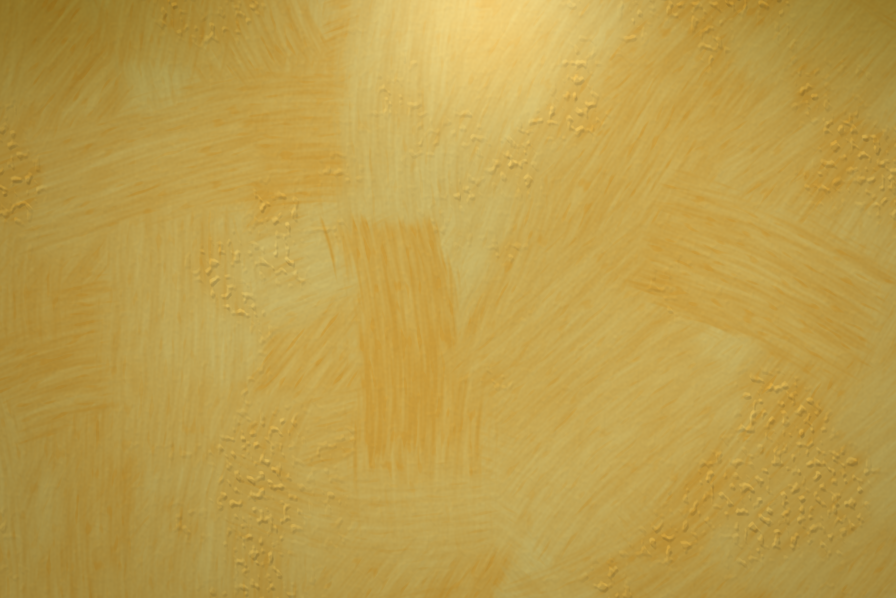
Write a WebGL 2 fragment shader that draws this texture.

```glsl
#version 300 es
precision highp float;
// Ochre wall glaze: overlapping dry brush strokes, gritty lumps and a lamp glow from above.

uniform vec2 u_resolution;
out vec4 fragColor;

vec3 hash3(vec2 p) {
    vec3 q = fract(p.xyx * vec3(0.1031, 0.1030, 0.0973));
    q += dot(q, q.yxz + 33.33);
    return fract((q.xxy + q.yzz) * q.zyx);
}

vec2 gradient(vec2 cell) {
    float a = 6.2832 * hash3(cell).x;
    return vec2(cos(a), sin(a));
}

float gradientNoise(vec2 p) {
    vec2 i = floor(p), f = p - i;
    vec2 w = f * f * f * (f * (f * 6.0 - 15.0) + 10.0);
    vec2 e = vec2(0.0, 1.0);
    float low = mix(dot(gradient(i), f), dot(gradient(i + e.yx), f - e.yx), w.x);
    float high = mix(dot(gradient(i + e.xy), f - e.xy), dot(gradient(i + e.yy), f - e.yy), w.x);
    return mix(low, high, w.y);
}

// Fine hair marks running along x, from wide bands to short scratches.
float bristles(vec2 q) {
    return 0.5 * gradientNoise(q * vec2(3.0, 38.0))
         + 0.6 * gradientNoise(q * vec2(6.0, 95.0))
         + 0.6 * gradientNoise(q * vec2(18.0, 150.0));
}

// Short flecks of undercoat left bare between the hairs.
float flecks(vec2 q) {
    return smoothstep(0.18, 0.5, gradientNoise(q * vec2(32.0, 105.0) + 5.0));
}

float roundedBox(vec2 q, vec2 halfSize, float radius) {
    vec2 d = abs(q) - halfSize + radius;
    return length(max(d, 0.0)) + min(max(d.x, d.y), 0.0) - radius;
}

vec2 rotate(vec2 p, float a) {
    float c = cos(a), s = sin(a);
    return vec2(c * p.x + s * p.y, c * p.y - s * p.x);
}

// x: amount of pale glaze over the ochre, y: hair relief.
vec2 paintStrokes(vec2 p) {
    vec2 q = rotate(p, 0.9);
    float hairs = bristles(q);
    vec2 paint = vec2(0.5 + 0.5 * hairs - 0.4 * flecks(q), hairs);
    const float cellSize = 0.36;
    for (int layer = 0; layer < 3; layer++) {
        vec2 shift = vec2(0.37, 0.61) * float(layer);
        vec2 home = floor(p / cellSize + shift);
        for (int n = 0; n < 9; n++) {
            vec2 cell = home + vec2(n % 3, n / 3) - 1.0;
            vec3 place = hash3(cell + 17.0 * float(layer) + 40.0);
            vec3 style = hash3(cell + 29.0 * float(layer) + 90.0);
            vec2 centre = (cell + 0.5 - shift + 0.6 * (place.xy - 0.5)) * cellSize;

            // Upright on the left, leaning on the right, now and then crosswise.
            float angle = mix(1.6, 0.8, smoothstep(0.5, 1.1, centre.x)) + 0.5 * (place.z - 0.5);
            angle -= 1.4 * step(0.74, style.x);
            q = rotate(p - centre, angle);
            q.y += (style.y - 0.5) * 1.6 * q.x * q.x;

            float d = roundedBox(q, vec2(0.19 + 0.06 * style.z, 0.075 + 0.05 * style.y), 0.025);
            if (d > 0.06) continue;
            q += centre * 7.0;
            q.y += 0.006 * gradientNoise(q * 6.0);
            hairs = bristles(q);
            d += 0.035 * gradientNoise(p * 9.0) + 0.03 * hairs;
            float cover = smoothstep(0.016, -0.022, d) * (0.65 + 0.3 * place.z);

            float load = mix(0.22, 0.95, style.z);
            float dryness = mix(0.65, 0.3, load);
            float glaze = load + dryness * (hairs - 0.7 * flecks(q));
            paint = mix(paint, vec2(glaze, hairs), cover);
        }
    }
    return paint;
}

float lumps(vec2 p) {
    return smoothstep(0.08, 0.5, gradientNoise(p * 72.0) + 0.35 * gradientNoise(p * 140.0));
}

void main() {
    vec2 uv = gl_FragCoord.xy / u_resolution;
    vec2 p = gl_FragCoord.xy / u_resolution.y;

    vec2 paint = paintStrokes(p);
    float cloud = gradientNoise(p * 2.6 + 3.0) + 0.5 * gradientNoise(p * 6.0);
    float grit = smoothstep(0.1, 0.42, gradientNoise(p * 3.4 + 11.0) + 0.4 * gradientNoise(p * 13.0));
    float glaze = clamp(paint.x + 0.3 * cloud - 0.3 * grit, 0.0, 1.0);
    vec3 color = mix(vec3(0.775, 0.600, 0.235), vec3(0.770, 0.690, 0.400), glaze);

    // Relief of hairs, lumps and plaster grain, lit from above.
    float relief = 0.035 * paint.y + 0.02 * gradientNoise(p * 160.0);
    relief += 0.13 * (0.12 + grit) * (lumps(p) - lumps(p + vec2(-0.002, 0.005)));
    color *= 1.0 + relief;

    // Lamp glow at the top, falling off to deeper, warmer borders.
    vec2 fromLamp = (uv - vec2(0.54, 1.03)) * vec2(1.5, 1.0);
    float glow = exp(-dot(fromLamp, fromLamp) * 22.0);
    float border = smoothstep(0.28, 0.95, length((uv - vec2(0.55, 0.56)) * vec2(1.35, 1.05)));
    float corner = smoothstep(0.72, 1.05, uv.y) * smoothstep(0.12, 0.5, abs(uv.x - 0.54));
    color *= 1.01 - vec3(0.20, 0.20, 0.26) * border;
    color *= 1.0 - vec3(0.13, 0.16, 0.38) * corner;
    color += vec3(0.20, 0.20, 0.19) * glow;

    fragColor = vec4(clamp(color, 0.0, 1.0), 1.0);
}
```
